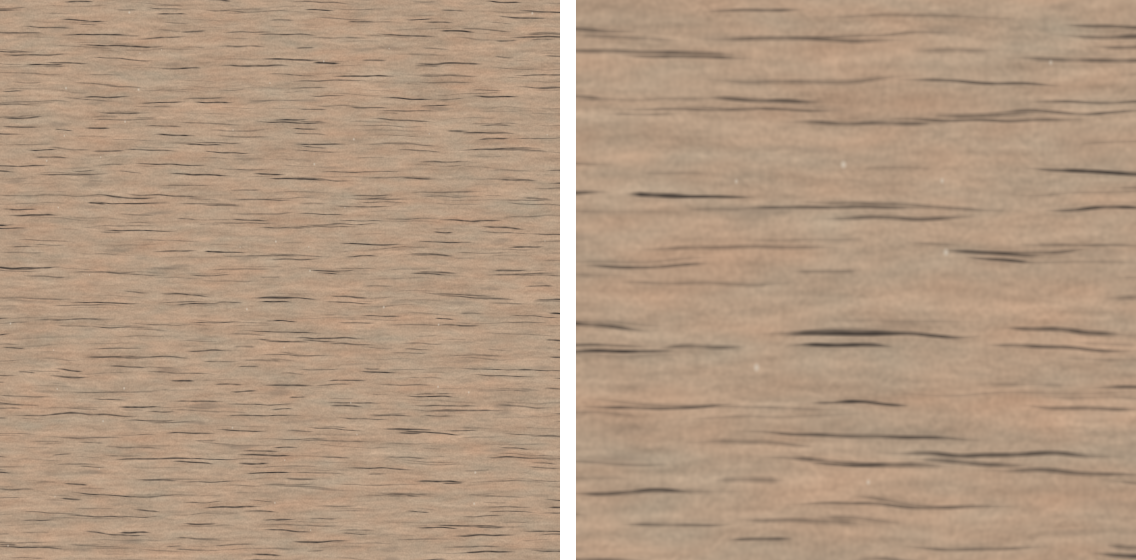
Left, the full canvas; right, a detail of the centre.
This texture is drawn by a Shadertoy shader. Its source:

```glsl
// Pale brown wood with a fine horizontal grain and many thin dark pores.
// Stretched gradient noise tints the fibres; layered, jittered cells each
// hold one tapered, gently wavy pore, and a few pale flecks lie on top.

const vec3 WOOD_COLOR   = vec3(0.710, 0.608, 0.515);
const vec3 PINK_SHIFT   = vec3(0.030, -0.010, -0.022);
const vec3 PORE_COLOR   = vec3(0.190, 0.170, 0.160);
const vec3 SMUDGE_COLOR = vec3(0.490, 0.435, 0.385);
const vec3 FLECK_COLOR  = vec3(0.850, 0.810, 0.750);
const int  PORE_LAYERS  = 6;

vec2 hash2(vec2 p) {
    vec3 q = fract(p.xyx * vec3(0.1031, 0.1030, 0.0973));
    q += dot(q, q.yzx + 33.33);
    return fract((q.xx + q.yz) * q.zy);
}

// Gradient noise, roughly -0.7 to 0.7
float cornerSlope(vec2 cell, vec2 offset) {
    return dot(hash2(cell + 57.0) * 2.0 - 1.0, offset);
}

float gradientNoise(vec2 p) {
    vec2 i = floor(p), f = p - i;
    vec2 u = f * f * f * (f * (f * 6.0 - 15.0) + 10.0);
    vec2 e = vec2(1.0, 0.0);
    float low  = mix(cornerSlope(i, f), cornerSlope(i + e, f - e), u.x);
    float high = mix(cornerSlope(i + e.yx, f - e.yx),
                     cornerSlope(i + e.xx, f - e.xx), u.x);
    return mix(low, high, u.y);
}

// Fibre tone, hue drift and soft grey smudges
vec3 woodBase(vec2 p) {
    float tone = 0.11 * gradientNoise(p * vec2(7.0, 65.0))
               + 0.10 * gradientNoise(p * vec2(26.0, 170.0) + 19.0)
               + 0.07 * gradientNoise(p * vec2(110.0, 240.0) + 43.0)
               + 0.06 * gradientNoise(p * 290.0 + 71.0);
    float hue = gradientNoise(p * vec2(9.0, 34.0) + 5.0)
              + 0.6 * gradientNoise(p * vec2(30.0, 90.0) + 91.0);
    float smudge = smoothstep(0.22, 0.60, gradientNoise(p * vec2(15.0, 75.0) + 31.0));
    vec3 color = WOOD_COLOR * (1.0 + tone) + PINK_SHIFT * hue;
    return mix(color, SMUDGE_COLOR, 0.40 * smudge);
}

// One pore per cell: x is the dark core, y the soft halo around it
vec2 poreLayer(vec2 p, vec2 cellSize, float seed, float softness) {
    float row = floor(p.y / cellSize.y);
    float shift = hash2(vec2(row, seed)).x * 17.0;
    float column = floor(p.x / cellSize.x + shift);
    vec2 id = vec2(column, row) + seed * 13.0;
    vec2 place = hash2(id);
    vec2 shape = hash2(id + 211.0);
    vec2 style = hash2(id + 433.0);

    float halfLength = cellSize.x * mix(0.12, 0.46, shape.x);
    vec2 local = p - (vec2(column - shift, row) + 0.5) * cellSize;
    local.x -= (place.x * 2.0 - 1.0) * (0.5 * cellSize.x - halfLength);
    local.y -= (place.y * 2.0 - 1.0) * 0.31 * cellSize.y;

    // Slope and a small bend along the stroke
    float bend = gradientNoise(vec2(p.x * 32.0, seed * 7.3 + row * 3.7));
    float dist = abs(local.y - local.x * mix(-0.055, 0.025, style.x) - 0.0020 * bend);

    float along = abs(local.x) / halfLength;
    float taper = 1.0 - smoothstep(0.45, 1.0, along);
    float broken = 0.85 + 0.7 * gradientNoise(vec2(p.x * 75.0, id.y * 5.1 + 0.4));
    float depth = mix(0.16, 1.0, shape.y * shape.y) * taper * clamp(broken, 0.3, 1.0);
    float width = mix(0.0005, 0.0012, style.y) * (0.5 + 0.5 * taper);

    float core = 1.0 - smoothstep(width - softness, width + softness, dist);
    float halo = exp(-dist * dist / (0.0028 * 0.0028));
    return depth * vec2(core, halo);
}

// Sparse tiny pale marks
float fleckMask(vec2 p, float density, float softness) {
    vec2 cell = floor(p * density);
    vec2 center = (cell + 0.2 + 0.6 * hash2(cell + 607.0)) / density;
    vec2 kind = hash2(cell + 811.0);
    float radius = mix(0.0005, 0.0016, kind.y);
    float dist = length((p - center) * vec2(1.0, 0.8));
    return step(kind.x, 0.22) * (1.0 - smoothstep(radius - softness, radius + softness, dist));
}

void mainImage(out vec4 fragColor, in vec2 fragCoord) {
    vec2 p = fragCoord / iResolution.y;
    float softness = max(0.0016, 0.8 / iResolution.y);

    // Gentle common undulation of the grain
    vec2 grain = p;
    grain.y += 0.006 * gradientNoise(p * vec2(6.0, 11.0) + 3.0)
             + 0.003 * gradientNoise(p * vec2(17.0, 38.0) + 8.0);

    vec3 color = woodBase(grain);
    for (int i = 0; i < PORE_LAYERS; i++) {
        float n = float(i);
        vec2 cellSize = vec2(0.135 + 0.012 * n, 0.042 + 0.0017 * n);
        vec2 offset = hash2(vec2(n, 97.0));
        vec2 pore = poreLayer(grain + offset, cellSize, n + 1.0, softness);
        color = mix(color, SMUDGE_COLOR, 0.22 * pore.y);
        color = mix(color, PORE_COLOR, 0.92 * pore.x);
    }
    color = mix(color, FLECK_COLOR, 0.6 * fleckMask(p, 15.0, softness));
    fragColor = vec4(clamp(color, 0.0, 1.0), 1.0);
}
```
